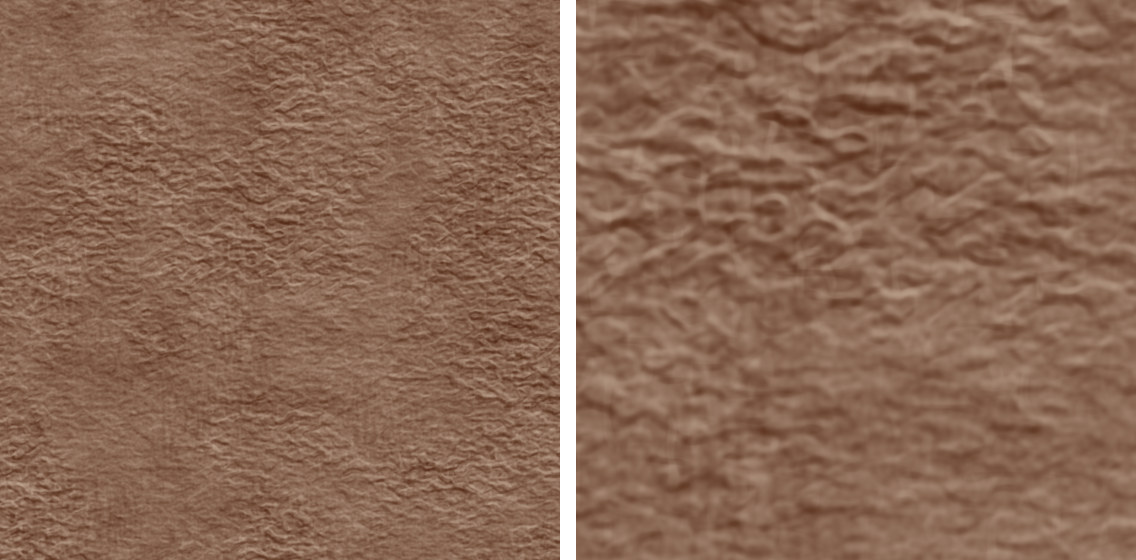
Left: the whole. Right: its middle third, enlarged.
Write a Shadertoy shader that draws this texture.

```glsl
// Rough brown stucco: small choppy flakes in relief with short level cracks, lit from above.

const vec3 SHADOW_BROWN = vec3(0.43, 0.28, 0.20);
const vec3 LIGHT_TAN = vec3(0.62, 0.50, 0.42);
const vec2 LIGHT_DIRECTION = vec2(0.26, 0.97);
const float BASE_TONE = 0.545;

float hash(vec2 cell) {
    vec3 q = fract(cell.xyx * vec3(0.1031, 0.1030, 0.0973));
    q += dot(q, q.yzx + 33.33);
    return fract((q.x + q.y) * q.z);
}

vec2 gradientAt(vec2 cell) {
    float angle = 6.28318 * hash(cell);
    return vec2(cos(angle), sin(angle));
}

// Gradient noise, roughly -0.7 to 0.7
float gradientNoise(vec2 p) {
    vec2 cell = floor(p);
    vec2 f = fract(p);
    vec2 u = f * f * f * (f * (f * 6.0 - 15.0) + 10.0);
    float a = dot(gradientAt(cell), f);
    float b = dot(gradientAt(cell + vec2(1, 0)), f - vec2(1, 0));
    float c = dot(gradientAt(cell + vec2(0, 1)), f - vec2(0, 1));
    float d = dot(gradientAt(cell + vec2(1, 1)), f - vec2(1, 1));
    return mix(mix(a, b, u.x), mix(c, d, u.x), u.y);
}

// Raised flakes with flat tops and steep rims
float flakes(vec2 p, vec2 frequency, float rim) {
    return smoothstep(-rim, rim, gradientNoise(p * frequency) - 0.08);
}

vec2 warp(vec2 p, float frequency, float amount) {
    vec2 q = p * frequency;
    return p + amount * vec2(gradientNoise(q + 17.3), gradientNoise(q + 71.9));
}

float plasterHeight(vec2 p) {
    vec2 q = warp(p, 60.0, 0.003);
    float height = 0.45 * gradientNoise(q * vec2(17.0, 25.0) + 5.0);
    height += 0.48 * flakes(q + 3.1, vec2(31.0, 50.0), 0.15);
    height += 0.38 * flakes(q + 8.7, vec2(50.0, 86.0), 0.20);
    height += 0.24 * gradientNoise(q * vec2(90.0, 135.0) + 2.0);
    return height;
}

// Brightness of slopes facing the light
float relief(vec2 p, float reach) {
    vec2 offset = 0.5 * reach * LIGHT_DIRECTION;
    return plasterHeight(p - offset) - plasterHeight(p + offset);
}

// Patches of strong and worn relief
float roughness(vec2 p) {
    float patches = gradientNoise(p * 3.2 + 4.6) + 0.6 * gradientNoise(p * 9.0 + 9.2);
    return mix(0.50, 1.30, smoothstep(-0.38, 0.38, patches));
}

// Sparse dashes along the wider axis of the given frequency
float dashes(vec2 p, vec2 frequency) {
    return smoothstep(0.18, 0.42, gradientNoise(p * frequency));
}

// Trowel strokes, upright scratches and fine grain
float surfaceGrain(vec2 p) {
    float strokes = 0.26 * gradientNoise(p * vec2(38.0, 145.0));
    float verticalPatch = smoothstep(-0.15, 0.35, gradientNoise(p * 6.0 + 31.0));
    strokes += 0.36 * verticalPatch * gradientNoise(p * vec2(125.0, 32.0));
    return strokes + 0.24 * gradientNoise(p * 175.0 + 0.4);
}

float softLimit(float value, float limit) {
    return limit * tanh(value / limit);
}

void mainImage(out vec4 fragColor, in vec2 fragCoord) {
    vec2 p = fragCoord / iResolution.y;

    float rough = roughness(p);
    float shade = 1.20 * rough * relief(p, 0.0042);
    shade -= 0.22 * rough * dashes(p + 6.3, vec2(42.0, 125.0));
    shade += 0.20 * rough * dashes(p + 2.9, vec2(105.0, 48.0));
    float stain = 0.26 * gradientNoise(p * 4.0 + 12.0)
                + 0.32 * gradientNoise(p * vec2(12.0, 16.0) + 40.0);
    float tone = BASE_TONE + softLimit(shade, 0.90) + stain + surfaceGrain(p);

    vec3 color = mix(SHADOW_BROWN, LIGHT_TAN, clamp(tone, -0.5, 1.55));
    fragColor = vec4(color, 1.0);
}
```
